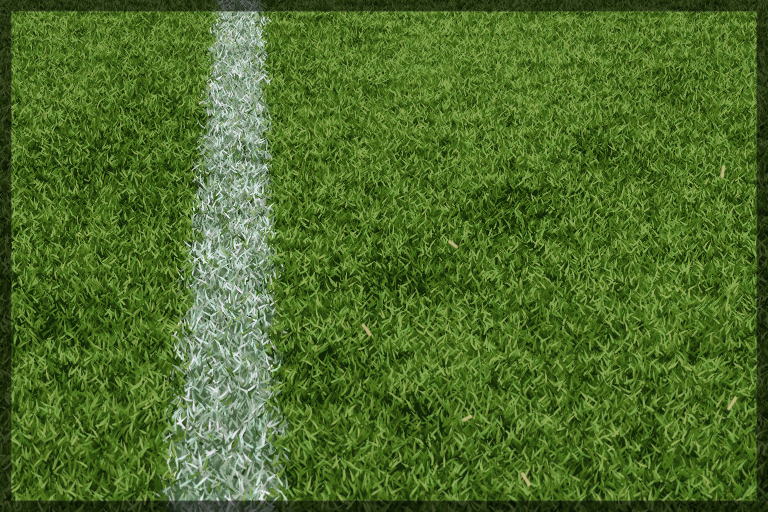
Reproduce this texture procedurally as a Shadertoy shader.

```glsl
const float VANISH_X = 0.488;      // horizontal vanishing position
const float DEPTH = 0.6;           // how fast the ground shrinks upward
const float DENSITY = 60.0;        // blade cells per unit of near ground
const int LAYERS = 5;
const float BLADE_WIDTH = 0.14;    // in cells
const float BLADE_LENGTH = 0.74;   // half length, in cells
const float LINE_CENTER = -0.051;  // on the ground
const float LINE_HALF = 0.109;
const float LINE_FRAY = 0.036;
const float PAINT_COVER = 0.91;
const float SHADE_SPREAD = 1.0;    // contrast between blades
const float CLUMP_SPREAD = 0.33;   // contrast between clumps
const float FRAME = 0.0225;
const float FRAME_SHADE = 0.47;

const vec3 SHADOW = vec3(0.07, 0.14, 0.03);
const vec3 DEEP = vec3(0.20, 0.33, 0.06);
const vec3 LEAF = vec3(0.30, 0.455, 0.10);
const vec3 SUNLIT = vec3(0.54, 0.67, 0.33);
const vec3 CHALK_DARK = vec3(0.24, 0.35, 0.21);
const vec3 CHALK = vec3(0.60, 0.685, 0.59);
const vec3 CHALK_LIT = vec3(0.86, 0.91, 0.91);
const vec3 STRAW = vec3(0.80, 0.75, 0.54);

// Broad tufts: position, radius, change of shade
const int TUFTS = 11;
const vec4 TUFT_AT[TUFTS] = vec4[TUFTS](
    vec4(0.24, 0.70, 0.11, -0.14), vec4(1.01, 0.59, 0.05, -0.22),
    vec4(1.17, 0.70, 0.04, -0.20), vec4(1.30, 0.83, 0.04, -0.18),
    vec4(0.77, 0.45, 0.05, -0.20), vec4(0.12, 0.37, 0.06, -0.20),
    vec4(0.64, 0.27, 0.06, -0.18), vec4(0.80, 0.19, 0.04, -0.20),
    vec4(0.85, 0.32, 0.05, 0.16), vec4(0.95, 0.86, 0.14, 0.10),
    vec4(1.28, 0.43, 0.08, 0.08));

// Stray straws: position, angle, half length
const int STRAWS = 6;
const vec4 STRAW_AT[STRAWS] = vec4[STRAWS](
    vec4(0.716, 0.356, 2.2, 0.011), vec4(1.027, 0.064, 2.1, 0.012),
    vec4(1.430, 0.212, 1.0, 0.012), vec4(1.412, 0.665, 1.4, 0.009),
    vec4(0.912, 0.183, 0.5, 0.007), vec4(0.885, 0.523, 2.5, 0.008));

vec4 hash4(vec2 p) {
    vec4 q = fract(p.xyxy * vec4(0.1031, 0.1030, 0.0973, 0.1099));
    q += dot(q, q.wzxy + 33.33);
    return fract((q.xxyz + q.yzzw) * q.zywx);
}

float gradientNoise(vec2 p) {
    vec2 i = floor(p), f = p - i;
    vec2 u = f * f * f * (f * (f * 6.0 - 15.0) + 10.0);
    vec4 v;
    for (int k = 0; k < 4; k++) {
        vec2 corner = vec2(k & 1, k >> 1);
        vec2 slope = hash4(i + corner + 71.0).xy * 2.0 - 1.0;
        v[k] = dot(slope, f - corner);
    }
    return mix(mix(v.x, v.y, u.x), mix(v.z, v.w, u.x), u.y);
}

vec3 grassColor(float t) {
    vec3 c = mix(SHADOW, DEEP, smoothstep(0.0, 0.35, t));
    c = mix(c, LEAF, smoothstep(0.3, 0.6, t));
    return mix(c, SUNLIT, smoothstep(0.56, 1.08, t));
}

vec3 chalkColor(float t) {
    vec3 c = mix(CHALK_DARK, CHALK, smoothstep(0.0, 0.6, t));
    return mix(c, CHALK_LIT, smoothstep(0.6, 1.1, t));
}

float lineMask(float groundX, float fray) {
    float d = abs(groundX - LINE_CENTER) - LINE_HALF;
    return smoothstep(LINE_FRAY, -LINE_FRAY, d + fray);
}

// Broad light over the field, independent of single blades
float fieldShade(vec2 p) {
    float shade = 0.02 + 0.07 * smoothstep(0.3, 1.0, p.y) - 0.05 * smoothstep(0.25, 0.0, p.y);
    for (int k = 0; k < TUFTS; k++) {
        vec4 t = TUFT_AT[k];
        vec2 q = (p - t.xy) * vec2(0.6, 1.0) / t.z;
        shade += t.w * exp(-dot(q, q));
    }
    return shade;
}

// Signed distance to a curved blade tapering toward its tip
float bladeDistance(vec2 q, float angle, float bend) {
    float s = sin(angle), c = cos(angle);
    q = vec2(c * q.x - s * q.y, s * q.x + c * q.y);
    q.x += bend * q.y * q.y;
    float along = clamp(q.y, -BLADE_LENGTH, BLADE_LENGTH);
    float taper = 1.0 - 0.75 * smoothstep(-0.2, BLADE_LENGTH, along);
    return length(q - vec2(0.0, along)) - BLADE_WIDTH * taper;
}

vec3 turf(vec2 p, float pixel) {
    float scale = 1.0 - DEPTH * p.y;
    float depth = -log(scale) / DEPTH;
    float groundX = (p.x - VANISH_X) / scale;
    vec2 patchUV = vec2(p.x * 9.0, depth * 16.0);
    float clump = 0.6 * gradientNoise(patchUV) + gradientNoise(patchUV * 2.5 + 9.0);
    float light = fieldShade(p) + CLUMP_SPREAD * clump;
    float fray = 0.04 * gradientNoise(vec2(groundX * 20.0, depth * 24.0));
    float soft = pixel * DENSITY / scale * 0.5 + 0.12 * abs(p.y - 0.55);

    float baseShade = 0.2 + light;
    vec3 col = mix(grassColor(baseShade), chalkColor(baseShade), lineMask(groundX, fray));

    // Layers rise from shade to sun; rows run from far to near
    for (int layer = 0; layer < LAYERS; layer++) {
        float height = float(layer) / float(LAYERS - 1);
        vec2 shift = hash4(vec2(layer, 5.0)).xy;
        float row = floor(depth * DENSITY + shift.y);
        for (int j = 1; j >= -1; j--) {
            float r = row + float(j);
            float rowScale = exp(-DEPTH * (r - shift.y + 0.5) / DENSITY);
            float column = floor((p.x - VANISH_X) / rowScale * DENSITY + shift.x);
            for (int i = -1; i <= 1; i++) {
                vec2 id = vec2(column + float(i), r);
                vec4 h = hash4(id + float(layer) * 37.0 + 213.0);
                vec4 g = hash4(id + float(layer) * 53.0 + 431.0);
                vec2 ground = (id + h.xy - shift) / DENSITY;
                float rootY = (1.0 - exp(-DEPTH * ground.y)) / DEPTH;
                vec2 root = vec2(VANISH_X + ground.x * rowScale, rootY);
                vec2 q = (p - root) * DENSITY / rowScale;
                float d = bladeDistance(q, (h.z - 0.5) * 2.3, (g.x - 0.5) * 0.5);
                float shade = mix(0.36, 0.68, height) + (h.w - 0.5) * SHADE_SPREAD
                    + light + 0.15 * q.y;
                bool painted = g.y < PAINT_COVER * lineMask(ground.x, fray);
                vec3 blade = painted ? chalkColor(shade) : grassColor(shade);
                blade *= 1.0 + (g.z - 0.5) * vec3(0.24, 0.04, 0.16);
                col = mix(col, blade, smoothstep(soft, -soft, d));
            }
        }
    }
    return col;
}

void mainImage(out vec4 fragColor, in vec2 fragCoord) {
    float pixel = 1.0 / iResolution.y;
    vec2 p = fragCoord * pixel;
    vec3 col = turf(p, pixel);

    // Dry straws
    for (int k = 0; k < STRAWS; k++) {
        vec4 s = STRAW_AT[k];
        vec2 dir = vec2(cos(s.z), sin(s.z)), q = p - s.xy;
        float d = length(q - dir * clamp(dot(q, dir), -s.w, s.w)) - 0.0032;
        col = mix(col, STRAW, 0.9 * smoothstep(pixel, -pixel, d));
    }

    // Translucent dark frame with a faint inner rim
    vec2 edge = min(p, iResolution.xy * pixel - p);
    float inset = min(edge.x, edge.y) - FRAME;
    col *= mix(FRAME_SHADE, 1.0, smoothstep(-pixel, pixel, inset));
    col += 0.04 * smoothstep(0.003, 0.0, abs(inset));
    fragColor = vec4(clamp(col, 0.0, 1.0), 1.0);
}
```
